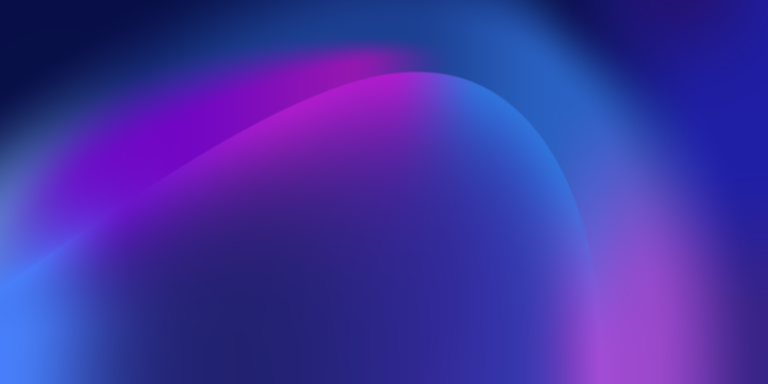
Give the GLSL for this background, as a WebGL 2 fragment shader.

```glsl
#version 300 es
precision highp float;

uniform vec2 u_resolution;
out vec4 fragColor;

const vec2 APEX = vec2(1.08, 0.8125);
const vec3 NAVY = vec3(0.03, 0.06, 0.28);
const vec3 ROYAL = vec3(0.12, 0.12, 0.65);
const vec3 PLUM = vec3(0.14, 0.06, 0.40);
const vec3 DUSK = vec3(0.22, 0.14, 0.53);
const vec3 SLATE = vec3(0.38, 0.55, 0.80);
const vec3 TEAL = vec3(0.11, 0.25, 0.57);
const vec3 AZURE = vec3(0.19, 0.45, 0.86);
const vec3 ELECTRIC = vec3(0.28, 0.50, 0.98);
const vec3 VIOLET = vec3(0.44, 0.02, 0.77);
const vec3 MAGENTA = vec3(0.68, 0.11, 0.80);
const vec3 ORCHID = vec3(0.64, 0.30, 0.84);
const vec3 INDIGO = vec3(0.13, 0.13, 0.44);
const vec3 IRIS = vec3(0.21, 0.17, 0.64);

float fall(float start, float end, float x) {
    return 1.0 - smoothstep(start, end, x);
}

float spot(vec2 p, vec2 center, float radius) {
    vec2 q = (p - center) / radius;
    return exp(-dot(q, q));
}

// Left flank: a parabola that straightens into a slope
float slopeDistance(vec2 p, vec2 apex) {
    const float STEEP = 0.847;
    const float BEND = 0.661;
    float x = apex.x - p.x;
    float s = x + BEND;
    float grade = STEEP * x * (x + 2.0 * BEND) / (s * s);
    return (p.y - apex.y + STEEP * x * x / s) / sqrt(1.0 + grade * grade);
}

// Right flank: a superellipse standing on the lower edge
float shoulderDistance(vec2 p, vec2 apex) {
    const float POWER = 2.25;
    vec2 radii = vec2(0.49, apex.y);
    vec2 q = max(vec2(p.x - apex.x, p.y) / radii, 0.001);
    float r = pow(pow(q.x, POWER) + pow(q.y, POWER), 1.0 / POWER);
    vec2 gradient = pow(q / r, vec2(POWER - 1.0)) / radii;
    return (r - 1.0) / length(gradient);
}

float archDistance(vec2 p, vec2 apex) {
    return p.x < apex.x ? slopeDistance(p, apex) : shoulderDistance(p, apex);
}

// Hue along the crest of the arch
vec3 rimColor(vec2 p) {
    vec3 c = mix(ELECTRIC, mix(VIOLET, ELECTRIC, 0.12), smoothstep(0.0, 0.36, p.x));
    c = mix(c, MAGENTA, smoothstep(0.3, 0.8, p.x));
    c = mix(c, AZURE, smoothstep(1.0, 1.27, p.x));
    return mix(c, ORCHID, smoothstep(1.3, 1.5, p.x) * fall(0.05, 0.6, p.y));
}

vec3 skyColor(vec2 p) {
    vec3 c = mix(NAVY, ROYAL, smoothstep(1.4, 1.85, p.x));
    c = mix(c, PLUM, 0.8 * spot(p, vec2(1.77, 1.05), 0.2));
    return mix(c, DUSK, smoothstep(1.4, 1.8, p.x) * fall(0.15, 0.6, p.y));
}

vec3 haloColor(vec2 p) {
    vec3 c = mix(SLATE, TEAL, smoothstep(-0.05, 0.4, p.x));
    c = mix(c, AZURE, 0.65 * smoothstep(1.05, 1.45, p.x));
    return mix(c, ORCHID * 0.94, smoothstep(1.4, 1.6, p.x) * fall(0.25, 0.8, p.y));
}

vec3 outerColor(vec2 p, float d) {
    // Wide halo around the arch
    float reach = 0.42 - 0.12 * spot(p, vec2(1.55, 0.9), 0.3);
    vec3 c = mix(skyColor(p), haloColor(p), fall(0.12, reach, d));

    // Purple band that thins toward the apex
    float band = mix(0.30, 0.09, smoothstep(0.2, 1.15, p.x));
    float bandMask = fall(0.35 * band, band, d);
    bandMask *= smoothstep(-0.1, 0.25, p.x) * fall(0.9, 1.2, p.x);
    vec3 bandColor = mix(VIOLET, MAGENTA * 0.86, smoothstep(0.4, 1.0, p.x));
    c = mix(c, bandColor, bandMask);

    // Soft seam at both feet of the arch
    float feet = fall(0.3, 0.5, p.x) + smoothstep(1.45, 1.6, p.x);
    return mix(c, rimColor(p), feet * exp(-d / 0.08));
}

vec3 innerColor(vec2 p, float depth) {
    vec3 c = mix(INDIGO, IRIS, smoothstep(0.6, 1.4, p.x));
    float offset = (p.x - 1.0) / 0.3;
    float width = 0.13 + 0.08 * exp(-offset * offset);
    c = mix(c, rimColor(p), exp(-pow(depth / width, 1.4)));
    float corner = exp(-pow(p.x / 0.26, 2.0)) * fall(0.12, 0.45, p.y);
    return mix(c, ELECTRIC, corner);
}

void main() {
    vec2 p = gl_FragCoord.xy / u_resolution.y;
    float d = archDistance(p, APEX);
    vec3 inside = innerColor(p, max(-d, 0.0));
    vec3 outside = outerColor(p, max(d, 0.0));
    fragColor = vec4(mix(inside, outside, smoothstep(-0.004, 0.004, d)), 1.0);
}
```
